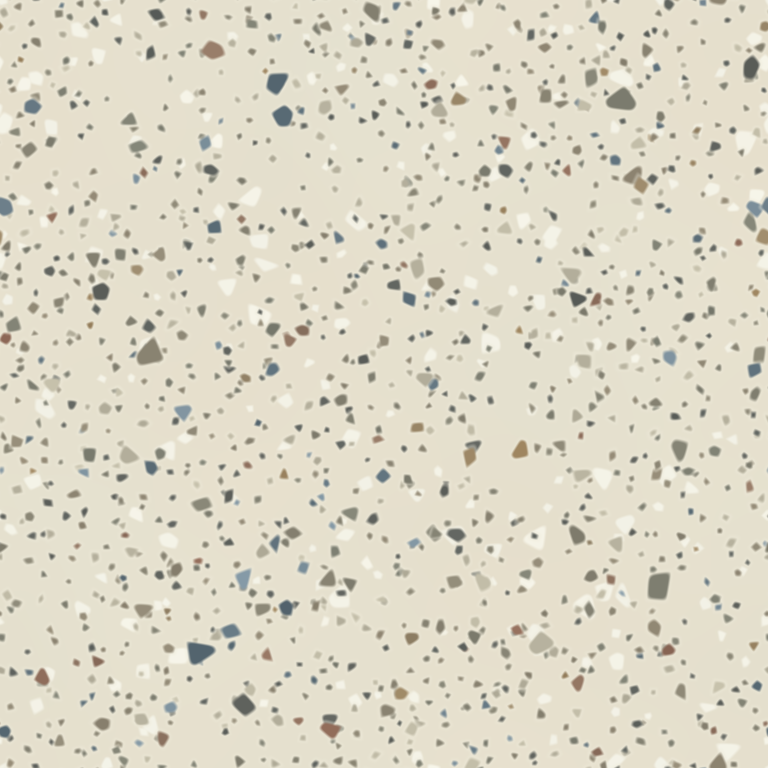
Give the GLSL for this texture, as a three.js fragment shader.

```glsl
// Pale cream terrazzo with scattered stone chips in grey, taupe, blue, rust and white.
varying vec2 vUv;

const float TAU = 6.28318;
const float EDGE = 0.0021;
const vec3 CREAM = vec3(0.900, 0.878, 0.806);
const vec3 RIM = vec3(0.93, 0.915, 0.85);
const vec3 WHITE = vec3(0.975, 0.97, 0.925);
const vec3 CHARCOAL = vec3(0.34, 0.36, 0.35);
const vec3 OLIVE_GREY = vec3(0.49, 0.50, 0.45);
const vec3 TAUPE = vec3(0.58, 0.54, 0.46);
const vec3 PALE_STONE = vec3(0.74, 0.72, 0.64);
const vec3 SLATE = vec3(0.34, 0.41, 0.45);
const vec3 SKY = vec3(0.54, 0.62, 0.67);
const vec3 RUST = vec3(0.56, 0.41, 0.34);
const vec3 OCHRE = vec3(0.62, 0.52, 0.37);

vec3 hash3(vec2 p, float seed) {
  p += seed * 17.3;
  vec3 q = vec3(dot(p, vec2(127.1, 311.7)), dot(p, vec2(269.5, 183.3)), dot(p, vec2(419.2, 371.9)));
  return fract(sin(q) * 43758.5);
}

// Slow drift made of layered sines, roughly -1 to 1, repeating at the edges.
float drift(vec2 uv, float phase) {
  float a = sin(TAU * (uv.x + uv.y) + phase);
  float b = sin(TAU * (2.0 * uv.x - uv.y) + phase * 2.3 + a);
  float c = sin(TAU * (uv.x + 3.0 * uv.y) + phase * 4.1 + b);
  return a * 0.5 + b * 0.3 + c * 0.2;
}

// Signed distance to an irregular convex chip with softened, capped corners.
float chipDistance(vec2 p, float radius, float sharpness, vec2 id, float seed) {
  vec3 shape = hash3(id, seed + 1.0);
  float sides = 3.0 + floor(shape.x * 2.99);
  float turn = shape.y * TAU;
  p = mat2(cos(turn), -sin(turn), sin(turn), cos(turn)) * p;
  p.x *= mix(0.68, 1.05, shape.z);
  float total = exp(sharpness * min(length(p) / radius - 1.65, 4.0));
  for (int i = 0; i < 5; i++) {
    float side = float(i);
    if (side >= sides) break;
    vec3 h = hash3(id + side * 3.7, seed + 2.0);
    float angle = TAU * (side + 0.36 * h.x) / sides;
    float d = dot(p, vec2(cos(angle), sin(angle))) / radius - mix(0.8, 1.25, h.y);
    total += exp(sharpness * min(d, 4.0));
  }
  return radius * log(total) / sharpness;
}

// Mostly grey and taupe; accent is the share of coloured stone.
vec3 stoneColor(vec3 h, float accent) {
  vec3 stone = mix(OLIVE_GREY, TAUPE, h.x);
  stone = mix(stone, CHARCOAL, step(0.8, h.z) * 0.85);
  stone = mix(stone, PALE_STONE, step(h.z, 0.2));
  float pick = h.y / accent;
  if (pick < 0.58) stone = mix(SLATE, SKY, h.x * h.x);
  else if (pick < 0.82) stone = mix(RUST, TAUPE, h.x * 0.5);
  else if (pick < 1.0) stone = mix(OCHRE, TAUPE, h.x * 0.6);
  return stone * mix(0.92, 1.06, fract(h.z * 7.0));
}

// One jittered grid of chips laid over the ground colour.
vec3 scatter(vec3 ground, vec2 uv, float cells, float density, vec2 radii,
             float sharpness, float accent, float whiteness, float seed) {
  vec2 home = floor(uv * cells);
  for (int y = -1; y <= 1; y++) {
    for (int x = -1; x <= 1; x++) {
      vec2 cell = home + vec2(float(x), float(y));
      vec2 id = mod(cell, cells);
      vec3 place = hash3(id, seed);
      vec3 tone = hash3(id, seed + 5.0);
      float chance = density * (1.0 + 0.25 * drift(id / cells, seed));
      if (place.z > chance) continue;
      float size = fract(place.z * 53.0);
      float radius = mix(radii.x, radii.y, size * size);
      vec2 p = uv - (cell + place.xy) / cells;
      float d = chipDistance(p, radius, sharpness, id, seed);
      vec3 color = mix(stoneColor(tone, accent), WHITE, whiteness);
      float rim = 0.4 * smoothstep(0.0055, 0.001, d);
      ground = mix(ground, RIM, rim * (1.0 - whiteness));
      ground = mix(ground, color, smoothstep(EDGE, -EDGE, d));
    }
  }
  return ground;
}

void main() {
  // Cement ground with a very faint cool to warm drift
  vec3 color = CREAM + vec3(0.006, -0.001, -0.003) * drift(vUv, 2.6);
  color += 0.005 * drift(vUv, 5.1);

  // White chips, dust, pebbles and large shards
  color = scatter(color, vUv, 19.0, 0.55, vec2(0.0040, 0.0100), 6.0, 0.1, 0.96, 3.0);
  color = scatter(color, vUv, 46.0, 0.52, vec2(0.0027, 0.0044), 3.5, 0.10, 0.0, 11.0);
  color = scatter(color, vUv, 23.0, 0.55, vec2(0.0040, 0.0077), 5.0, 0.20, 0.0, 23.0);
  color = scatter(color, vUv, 9.0, 0.40, vec2(0.0070, 0.0120), 6.5, 0.50, 0.0, 37.0);

  gl_FragColor = vec4(color, 1.0);
}
```
